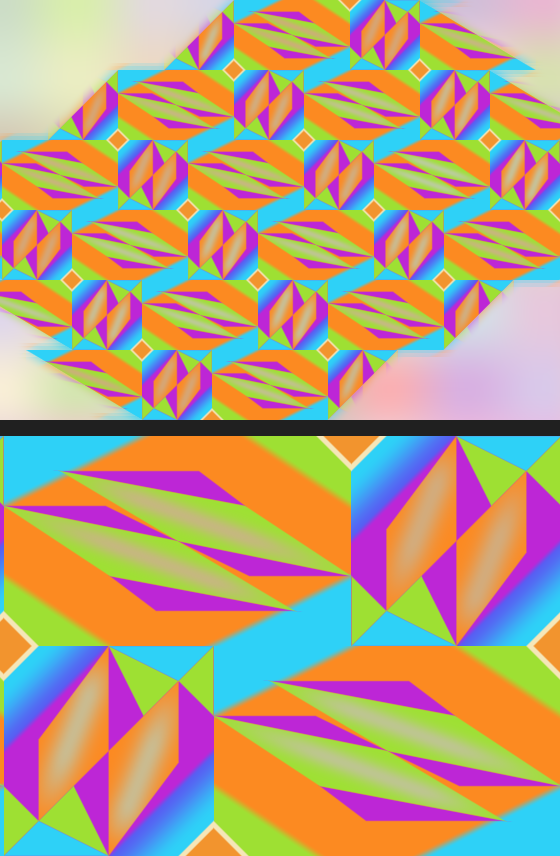
Top, the full canvas; bottom, a detail of the centre.
Reproduce this pattern procedurally as a Shadertoy shader.

```glsl
// Faceted crystal tiling in staggered rows, cut to a lozenge over a pastel haze.

const float WIDE = 1.656;            // width of the long tile; the square tile is 1
const float PERIOD = WIDE + 1.0;
const float ROWS = 6.0;
const float START = 3.34;            // left end of the first long tile

const vec3 ORANGE = vec3(0.99, 0.54, 0.13);
const vec3 PURPLE = vec3(0.74, 0.15, 0.84);
const vec3 CYAN = vec3(0.18, 0.82, 0.97);
const vec3 GREEN = vec3(0.62, 0.88, 0.20);
const vec3 CREAM = vec3(0.96, 0.90, 0.72);

float hash(vec2 p) {
    return fract(sin(dot(p, vec2(127.1, 311.7))) * 43758.5453);
}

float noise(vec2 p) {
    vec2 i = floor(p), f = smoothstep(0.0, 1.0, fract(p));
    return mix(mix(hash(i), hash(i + vec2(1, 0)), f.x),
               mix(hash(i + vec2(0, 1)), hash(i + vec2(1, 1)), f.x), f.y);
}

float cover(float d, float blur) {
    return smoothstep(-blur, blur, d);
}

// Signed distance to line ab, positive on the inside of a clockwise outline
float edge(vec2 p, vec2 a, vec2 b) {
    vec2 d = normalize(b - a), r = p - a;
    return d.x * r.y - d.y * r.x;
}

float tri(vec2 p, vec2 a, vec2 b, vec2 c) {
    return min(edge(p, a, b), min(edge(p, b, c), edge(p, c, a)));
}

float quad(vec2 p, vec2 a, vec2 b, vec2 c, vec2 d) {
    return min(min(edge(p, a, b), edge(p, b, c)), min(edge(p, c, d), edge(p, d, a)));
}

// Pale streak along the axis ab of a facet
vec3 streak(vec2 p, vec2 a, vec2 b, float width, vec3 rim, vec3 pale) {
    float d = edge(p, a, b) / width;
    float along = dot(p - a, b - a) / dot(b - a, b - a);
    return mix(rim, pale, 0.85 * exp(-d * d) * smoothstep(0.0, 0.3, along) * smoothstep(1.05, 0.6, along));
}

// Long tile: orange leaf with two slanted lenses, symmetric under a half turn
vec3 longTile(vec2 p, vec3 pale, float aa) {
    vec2 a = vec2(0.27, 0.167), b = vec2(0.93, 0.167), c = vec2(1.15, 0.333);
    vec2 d = vec2(WIDE, 0.667), e = vec2(1.17, 0.667), f = vec2(WIDE * 0.5, 0.5);
    vec3 col = ORANGE;
    for (int i = 0; i < 2; i++) {
        col = mix(col, CYAN, cover(edge(p, vec2(0.667, 0), vec2(0, 0.333)), aa + 0.02));
        col = mix(col, GREEN, cover(edge(p, vec2(WIDE, 0.333), vec2(WIDE - 0.5, 0)), aa + 0.02));
        col = mix(col, PURPLE, cover(max(tri(p, a, b, c), tri(p, d, e, f)), aa));
        col = mix(col, streak(p, a, d, 0.055, GREEN, pale), cover(quad(p, a, c, d, f), aa));
        p = vec2(WIDE, 1.0) - p;
    }
    return col;
}

// Square tile: purple gem with two upright crystals, symmetric under a half turn
vec3 squareTile(vec2 p, vec3 pale, float aa) {
    vec2 top = vec2(3, 0) / 6.0, mid = vec2(0.5), low = vec2(1, 5) / 6.0;
    vec2 side = vec2(1, 2.67) / 6.0, right = vec2(5, 1) / 6.0, notch = vec2(4, 2) / 6.0;
    vec2 corner = vec2(1, 0);
    vec3 col = PURPLE;
    for (int i = 0; i < 2; i++) {
        float bevel = p.x + p.y;
        vec3 blue = mix(CYAN, vec3(0.35, 0.35, 0.95), smoothstep(0.2, 0.52, bevel));
        col = mix(col, blue, cover(0.5 - bevel, aa + 0.02));
        col = mix(col, GREEN, cover(tri(p, top, right, notch), aa));
        col = mix(col, CYAN, cover(tri(p, top, corner, right), aa));
        col = mix(col, GREEN, cover(tri(p, corner, vec2(1, 0.333), right), aa));
        col = mix(col, streak(p, top, low, 0.08, ORANGE, pale), cover(quad(p, top, mid, low, side), aa));
        p = 1.0 - p;
    }
    return col;
}

// Orange stud with a cream rim
vec3 stud(vec3 col, vec2 p, float aa) {
    float d = (abs(p.x) + abs(p.y)) * 0.7071;
    col = mix(col, CREAM, cover(0.118 - d, aa));
    return mix(col, vec3(0.95, 0.58, 0.18), cover(0.094 - d, aa));
}

// Stepped lozenge bounded by tile diagonals
float lozenge(vec2 q, float blur) {
    float row = floor(q.y), v = fract(q.y), s = q.x - START;
    float a = s + WIDE * row + v, b = s - row - WIDE * v;
    float da = min(a, 4.0 * PERIOD - a) * 0.7071;
    float db = min(b + 3.0 * PERIOD, PERIOD - b) / length(vec2(1, WIDE));
    return cover(min(da, db), blur);
}

vec3 tiling(vec2 q, float aa) {
    float row = floor(q.y), s = q.x - START + WIDE * row;
    vec2 p = vec2(mod(s, PERIOD), fract(q.y));
    float tone = hash(vec2(floor(s / PERIOD), row));
    vec3 pale = mix(vec3(0.82, 0.66, 0.50), vec3(0.74, 0.80, 0.68), tone);
    vec3 col = p.x < WIDE ? longTile(p, pale, aa) : squareTile(p - vec2(WIDE, 0), pale, aa);
    col = stud(col, p - vec2(WIDE, 0), aa);
    col = stud(col, p - vec2(0, 1), aa);
    return stud(col, p - vec2(PERIOD, 1), aa);
}

vec3 haze(vec2 q) {
    vec3 n = vec3(noise(q * 0.9), noise(q * 0.9 + 17.0), noise(q * 0.9 + 41.0));
    return mix(vec3(0.80, 0.69, 0.66), vec3(1.0, 0.95, 0.93), n);
}

void mainImage(out vec4 fragColor, in vec2 fragCoord) {
    vec2 q = vec2(fragCoord.x, iResolution.y - fragCoord.y) * ROWS / iResolution.y;
    float aa = ROWS / iResolution.y;
    // Soft glow around the cut edge
    float glow = 0.0;
    for (int i = 0; i < 25; i++)
        glow += lozenge(q + (vec2(i % 5, i / 5) - 2.0) * 0.05, 0.04) / 25.0;
    float alpha = max(lozenge(q, aa), glow * 0.8);
    fragColor = vec4(mix(haze(q), tiling(q, aa), alpha), 1.0);
}
```
